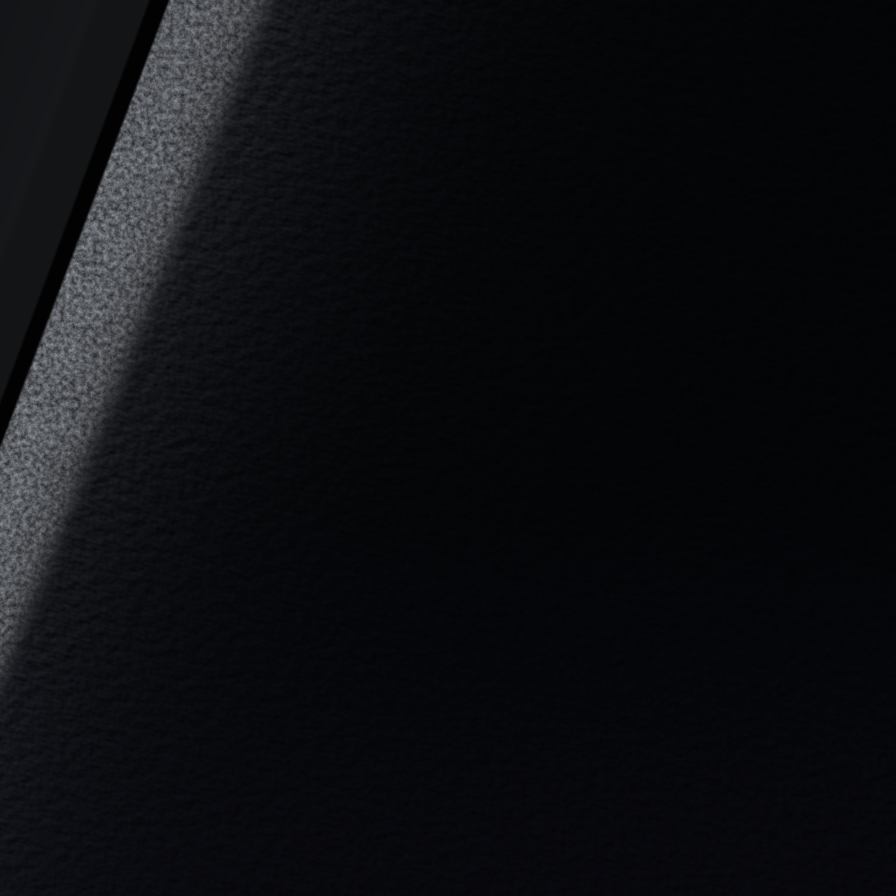
Give the GLSL for this texture, as a Shadertoy shader.

```glsl
// A dark, softly lit surface: a smooth panel at the upper left, a black seam,
// a slanted band of bright grain, and embossed leather fading into shadow.
// Slanted edges split the regions; gradient noise supplies grain and relief.

// Each edge: x at the top of the canvas, then leftward shift per unit down.
const vec2 SEAM_LEFT  = vec2(0.167, 0.371);
const vec2 BAND_LEFT  = vec2(0.189, 0.378);
const vec2 BAND_RIGHT = vec2(0.297, 0.393);
const float BAND_SOFTNESS = 0.021;

const vec3 PANEL_COLOR  = vec3(0.078, 0.085, 0.095);
const vec3 SEAM_COLOR   = vec3(0.008, 0.008, 0.010);
const vec3 BAND_COLOR   = vec3(0.340, 0.350, 0.368);
const vec3 SHADOW_COLOR = vec3(0.014, 0.017, 0.026);
const vec3 FLOOR_TINT   = vec3(0.014, 0.013, 0.023);
const vec3 GLOW_COLOR   = vec3(0.088, 0.090, 0.097);

const float GLOW_REACH   = 0.135;
const float GRAIN_SCALE  = 165.0;
const float RELIEF_SCALE = 72.0;
const float GRAIN_DEPTH  = 0.62;
const float RELIEF_DEPTH = 0.75;

// Pseudo-random unit gradient for a lattice cell.
vec2 cellGradient(vec2 cell) {
    vec3 p = fract(cell.xyx * vec3(0.1031, 0.1030, 0.0973));
    p += dot(p, p.yzx + 33.33);
    float angle = 6.2832 * fract((p.x + p.y) * p.z);
    return vec2(cos(angle), sin(angle));
}

float gradientNoise(vec2 p) {
    vec2 cell = floor(p);
    vec2 f = p - cell;
    vec2 w = f * f * f * (f * (f * 6.0 - 15.0) + 10.0);
    vec2 e = vec2(1.0, 0.0);
    float a = dot(cellGradient(cell), f);
    float b = dot(cellGradient(cell + e.xy), f - e.xy);
    float c = dot(cellGradient(cell + e.yx), f - e.yx);
    float d = dot(cellGradient(cell + e.xx), f - e.xx);
    return mix(mix(a, b, w.x), mix(c, d, w.x), w.y);
}

// Sum of octaves, rotated at each step to hide the lattice.
float fractalNoise(vec2 p) {
    const mat2 TURN = mat2(0.8, 0.6, -0.6, 0.8);
    float sum = 0.0;
    float weight = 1.0;
    for (int i = 0; i < 3; i++) {
        sum += weight * gradientNoise(p);
        p = TURN * p * 1.9 + 17.3;
        weight *= 0.6;
    }
    return sum;
}

// Signed horizontal distance, positive to the right of an edge.
float edgeDistance(vec2 uv, vec2 edge) {
    return uv.x - edge.x + edge.y * (1.0 - uv.y);
}

// Leather height, stretched a little across the light.
float leatherHeight(vec2 uv) {
    vec2 p = mat2(0.94, 0.34, -0.34, 0.94) * uv;
    return fractalNoise(p * RELIEF_SCALE * vec2(0.8, 1.25));
}

vec3 panel(vec2 uv, float seamDistance) {
    float sheen = smoothstep(-0.16, -0.02, seamDistance);
    float strip = smoothstep(-0.062, -0.052, seamDistance);
    return PANEL_COLOR * (0.94 + 0.14 * sheen - 0.16 * strip);
}

vec3 grainBand(vec2 uv, float across) {
    float grain = fractalNoise(uv * GRAIN_SCALE);
    float patches = gradientNoise(uv * 24.0);
    float shade = 1.07 - 0.22 * smoothstep(0.3, 1.0, across);
    shade *= 1.0 - 0.08 * smoothstep(0.75, 1.0, uv.y);
    return BAND_COLOR * shade * (1.0 + GRAIN_DEPTH * grain + 0.10 * patches);
}

vec3 leather(vec2 uv, float bandDistance) {
    float glow = exp(-max(bandDistance, 0.0) / GLOW_REACH);
    glow *= mix(0.72, 1.0, smoothstep(0.05, 0.8, uv.y));

    // Slope toward the light at the upper left makes the creases visible.
    vec2 stepToLight = vec2(-0.0022, 0.0030);
    float slope = leatherHeight(uv) - leatherHeight(uv + stepToLight);
    float relief = 1.0 + RELIEF_DEPTH * slope;
    float fineGrain = gradientNoise(uv * 190.0);

    vec3 base = SHADOW_COLOR + FLOOR_TINT * smoothstep(0.5, 0.0, uv.y);
    base *= 1.0 + 0.35 * slope + 0.22 * fineGrain;
    return base + GLOW_COLOR * glow * max(relief + 0.2 * fineGrain, 0.0);
}

void mainImage(out vec4 fragColor, in vec2 fragCoord) {
    vec2 uv = fragCoord / iResolution.xy;
    float pixel = 1.0 / iResolution.x;
    float edgeSoftness = max(pixel, 0.0022);

    float seamDistance = edgeDistance(uv, SEAM_LEFT);
    float bandStart = edgeDistance(uv, BAND_LEFT);
    float bandEnd = edgeDistance(uv, BAND_RIGHT);
    float across = bandStart / (bandStart - bandEnd);

    // Layer the regions from left to right.
    vec3 color = panel(uv, seamDistance);
    color = mix(color, SEAM_COLOR,
                smoothstep(-edgeSoftness, edgeSoftness, seamDistance));
    color = mix(color, grainBand(uv, across),
                smoothstep(-edgeSoftness, edgeSoftness, bandStart));
    color = mix(color, leather(uv, bandEnd),
                smoothstep(-BAND_SOFTNESS, BAND_SOFTNESS, bandEnd));

    fragColor = vec4(clamp(color, 0.0, 1.0), 1.0);
}
```
